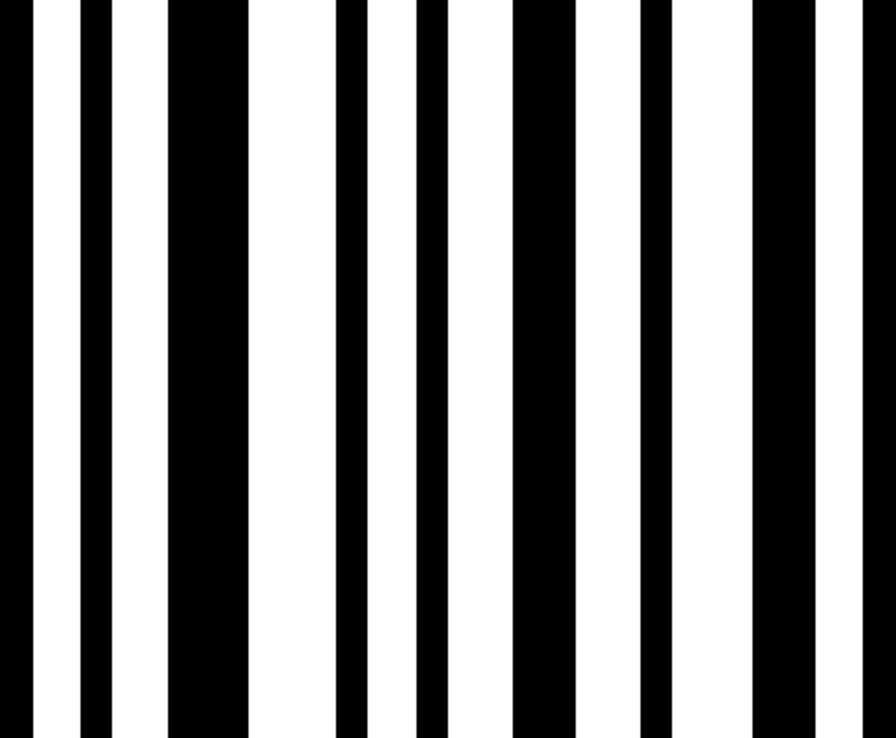
This pattern is drawn by a WebGL 1 fragment shader. Its source:

```glsl
precision highp float;
// Black vertical bars of uneven width on white, running the full height.
// Sixteen edges toggle between ink and paper; each edge is a soft step,
// and the signed sum of all steps gives the paper coverage.

#define GRID 512.0       // divisions of the canvas width used for edges
#define EDGE_SOFT 0.77   // half width of an edge, in grid divisions
#define INK vec3(0.0)
#define PAPER vec3(1.0)

uniform vec2 u_resolution;

// Coverage of the white gaps at x; each column holds two start/end pairs.
float paperCoverage(float x, float soft) {
    mat4 gaps = mat4(
         19.0,  46.0,  64.0,  96.0,
        142.0, 192.0, 210.0, 238.0,
        256.0, 293.0, 329.0, 366.0,
        384.0, 430.0, 466.0, 493.0);
    vec4 toggle = vec4(1.0, -1.0, 1.0, -1.0);
    float coverage = 0.0;
    for (int i = 0; i < 4; i++) {
        vec4 passed = smoothstep(vec4(-soft), vec4(soft), vec4(x) - gaps[i]);
        coverage += dot(toggle, passed);
    }
    return clamp(coverage, 0.0, 1.0);
}

void main() {
    float x = gl_FragCoord.x / u_resolution.x * GRID;

    // Keep edges at least a pixel wide on small canvases
    float soft = EDGE_SOFT * max(1.0, GRID / u_resolution.x);

    gl_FragColor = vec4(mix(INK, PAPER, paperCoverage(x, soft)), 1.0);
}
```
